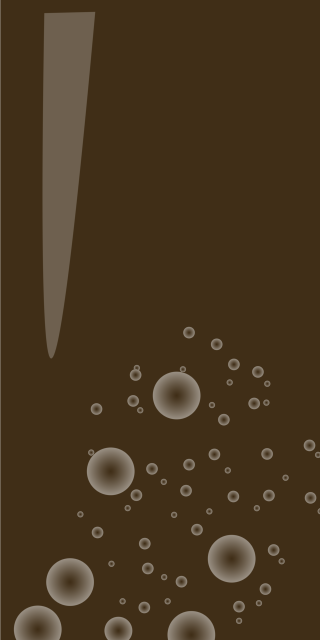
A Shadertoy shader for this background:

```glsl
// Dark brown drink with a pale curved highlight and rising translucent bubbles.

#define LIQUID vec3(0.25, 0.18, 0.09)
#define HIGHLIGHT_OPACITY 0.24
#define RIM_OPACITY 0.47
#define RIM_POWER 1.2
#define MEDIUM_RADIUS 0.018
#define SMALL_RADIUS 0.0095
#define MEDIUM_CELL 0.128
#define SMALL_CELL 0.155
#define CLOUD_CENTER vec2(0.62, 0.49)
#define CLOUD_RADII vec2(0.37, 0.48)
#define EDGE_OPACITY 0.25

// Large bubbles: center and radius, in canvas widths
const int LARGE_COUNT = 7;
const vec3 LARGE[LARGE_COUNT] = vec3[](
    vec3(0.552, 0.764, 0.0745), vec3(0.346, 0.527, 0.0745),
    vec3(0.724, 0.254, 0.0745), vec3(0.219, 0.181, 0.0745),
    vec3(0.118, 0.033, 0.0745), vec3(0.598, 0.016, 0.0745),
    vec3(0.370, 0.029, 0.0435));

vec2 hash22(vec2 p) {
    vec3 q = fract(p.xyx * vec3(0.1031, 0.1030, 0.0973));
    q += dot(q, q.yzx + 33.33);
    return fract((q.xx + q.yz) * q.zy);
}

// Opacity of a bubble, clear in the middle and pale at the rim
float bubble(vec2 p, float radius, float pixel) {
    float dist = length(p);
    float inside = smoothstep(0.7, -0.7, (dist - radius) / pixel);
    return inside * RIM_OPACITY * pow(min(dist / radius, 1.0), RIM_POWER);
}

bool touchesLarge(vec2 center, float radius) {
    for (int i = 0; i < LARGE_COUNT; i++) {
        if (distance(center, LARGE[i].xy) < LARGE[i].z + radius) return true;
    }
    return false;
}

// One jittered bubble per grid cell, kept within the tilted-free oval cloud
float scatter(vec2 p, float cell, float radius, float reach, float seed, float pixel) {
    vec2 id = floor(p / cell);
    vec2 center = (id + mix(vec2(0.16), vec2(0.84), hash22(id + seed))) * cell;
    bool outside = length((center - CLOUD_CENTER) / CLOUD_RADII) > reach;
    if (outside || touchesLarge(center, radius)) return 0.0;
    return bubble(p - center, radius, pixel);
}

// Parabolic wedge with its tip at the bottom and a nearly level top
float highlight(vec2 p, float pixel) {
    float rise = (p.y - 0.880) / 1.081;
    float across = (p.x - 0.160 - 0.058 * rise) / 0.0795;
    float curve = across * across - rise;
    vec2 slope = vec2(2.0 * across / 0.0795,
                      -(1.0 + 2.0 * across * 0.058 / 0.0795) / 1.081);
    float sides = smoothstep(0.7, -0.7, curve / (length(slope) * pixel));
    float top = 1.961 + 0.025 * (p.x - 0.218);
    return sides * smoothstep(0.7, -0.7, (p.y - top) / pixel);
}

void mainImage(out vec4 fragColor, in vec2 fragCoord) {
    float pixel = 1.0 / iResolution.x;
    vec2 p = fragCoord * pixel;
    vec3 color = mix(LIQUID, vec3(1.0), HIGHLIGHT_OPACITY * highlight(p, pixel));

    // Scattered bubbles
    float foam = scatter(p, MEDIUM_CELL, MEDIUM_RADIUS, 1.0, 17.0, pixel);
    foam = max(foam, scatter(p, SMALL_CELL, SMALL_RADIUS, 1.1, 53.0, pixel));

    // Large bubbles
    for (int i = 0; i < LARGE_COUNT; i++) {
        foam = max(foam, bubble(p - LARGE[i].xy, LARGE[i].z, pixel));
    }
    color = mix(color, vec3(1.0), foam);

    // Thin pale line along the left side
    color = mix(color, vec3(1.0), EDGE_OPACITY * (1.0 - smoothstep(0.0015, 0.004, p.x)));
    fragColor = vec4(color, 1.0);
}
```
